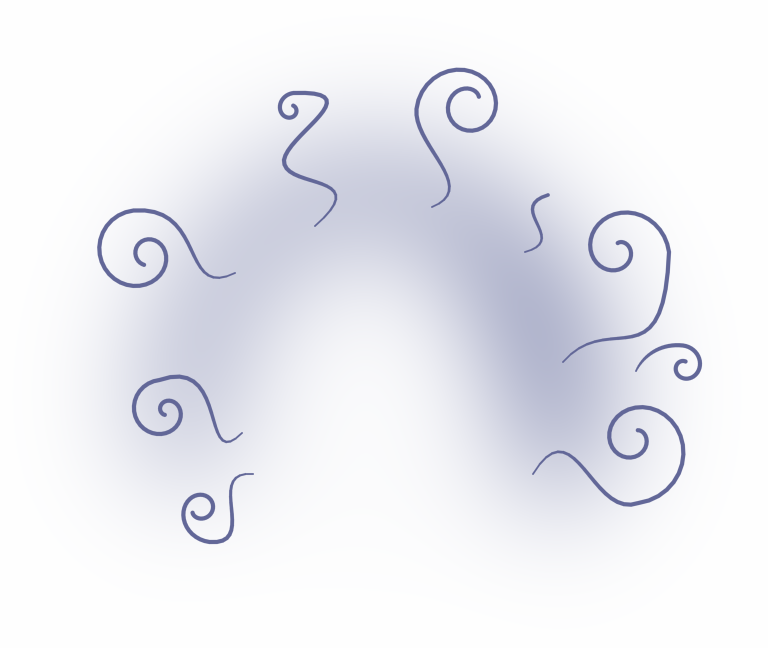
Reproduce this background procedurally as a Shadertoy shader.

```glsl
// Slate-violet wind curls drawn over a soft arch of lavender mist on white.

const float CANVAS_HEIGHT = 6.48;   // the canvas is 7.68 x 6.48 units, y runs down
const float TAU = 6.28319;
const vec3 PAPER = vec3(0.997);
const vec3 MIST_ABSORB = vec3(1.0, 0.95, 0.64);
const vec3 INK = vec3(0.385, 0.405, 0.595);
const float PEN = 0.021;            // half width of a full stroke
const float PEN_TIP = 0.009;        // half width at the end of a tail

float segmentDistance(vec2 p, vec2 a, vec2 b) {
    vec2 pa = p - a, ba = b - a;
    return length(pa - ba * clamp(dot(pa, ba) / max(dot(ba, ba), 1e-6), 0.0, 1.0));
}

vec2 bezier(vec2 a, vec2 b, vec2 c, vec2 d, float t) {
    float s = 1.0 - t;
    return s * s * s * a + 3.0 * s * t * (s * b + t * c) + t * t * t * d;
}

// Signed distance to a cubic stroke that thins from widths.x to widths.y
float stroke(vec2 p, vec2 a, vec2 b, vec2 c, vec2 d, vec2 widths) {
    const int STEPS = 18;
    float nearest = 1e3;
    vec2 last = a;
    for (int i = 1; i <= STEPS; i++) {
        float t = float(i) / float(STEPS);
        vec2 next = bezier(a, b, c, d, t);
        nearest = min(nearest, segmentDistance(p, last, next) - mix(widths.x, widths.y, t * t));
        last = next;
    }
    return nearest;
}

// Point on a spiral whose centre drifts; turns = (start, sweep) in full turns
vec2 spiralPoint(vec2 outer, vec2 inner, vec2 radii, vec2 turns, float t) {
    float angle = TAU * (turns.x + turns.y * t);
    return mix(outer, inner, t) + mix(radii.x, radii.y, t) * vec2(cos(angle), sin(angle));
}

// Spiral with a cubic tail (b, c, d) leaving its outer end
float curl(vec2 p, vec2 outer, vec2 inner, vec2 radii, vec2 turns,
           vec2 b, vec2 c, vec2 d, float tipWidth) {
    if (distance(p, outer) > radii.x + 1.1) return 1.0;
    const int STEPS = 44;
    vec2 start = spiralPoint(outer, inner, radii, turns, 0.0);
    vec2 last = start;
    float nearest = 1e3;
    for (int i = 1; i <= STEPS; i++) {
        vec2 next = spiralPoint(outer, inner, radii, turns, float(i) / float(STEPS));
        nearest = min(nearest, segmentDistance(p, last, next) - PEN);
        last = next;
    }
    return min(nearest, stroke(p, start, b, c, d, vec2(PEN, tipWidth)));
}

// Arch of overlapping soft blobs, densest on its right shoulder
float mistDensity(vec2 p) {
    const int BLOBS = 28;
    const float SPREAD = 0.62;
    vec2 centre = vec2(3.72, 4.40), radii = vec2(1.90, 2.55);
    float stepAngle = 3.35 / float(BLOBS - 1);
    float density = 0.0;
    for (int i = 0; i < BLOBS; i++) {
        float angle = -0.15 + stepAngle * float(i);
        vec2 blob = centre + radii * vec2(cos(angle), -sin(angle));
        float spacing = stepAngle * length(radii * vec2(sin(angle), cos(angle)));
        float shoulder = (angle - 0.45) / 0.5;
        float depth = 0.18 + 0.13 * exp(-shoulder * shoulder);
        vec2 offset = (p - blob) / SPREAD;
        density += depth * spacing / (SPREAD * sqrt(TAU)) * exp(-0.5 * dot(offset, offset));
    }
    float halo = length((p - vec2(3.80, 3.30)) / vec2(3.85, 3.20));
    return density + 0.012 * (1.0 - smoothstep(0.4, 1.0, halo));
}

float leftCurls(vec2 p) {
    float d = curl(p, vec2(1.335, 2.535), vec2(1.495, 2.59), vec2(0.43, 0.08), vec2(-0.25, -1.38),
                   vec2(2.07, 2.05), vec2(1.80, 3.00), vec2(2.35, 2.73), PEN_TIP);
    d = min(d, curl(p, vec2(1.595, 4.12), vec2(1.68, 4.125), vec2(0.32, 0.04), vec2(-0.25, -1.35),
                    vec2(2.30, 3.55), vec2(2.00, 4.75), vec2(2.42, 4.33), PEN_TIP));
    return min(d, curl(p, vec2(2.095, 5.135), vec2(1.95, 5.11), vec2(0.285, 0.03), vec2(0.25, 1.15),
                       vec2(2.60, 5.46), vec2(2.03, 4.70), vec2(2.53, 4.74), PEN_TIP));
}

float topCurls(vec2 p) {
    vec2 bend = vec2(2.84, 1.60);
    float d = curl(p, vec2(2.935, 1.09), vec2(2.90, 1.08), vec2(0.16, 0.04), vec2(-0.25, -0.85),
                   vec2(3.72, 0.90), vec2(2.88, 1.34), bend, PEN);
    d = min(d, stroke(p, bend, vec2(2.82, 1.90), vec2(3.77, 1.72), vec2(3.15, 2.26), vec2(PEN, PEN_TIP)));
    d = min(d, curl(p, vec2(4.605, 1.09), vec2(4.71, 1.01), vec2(0.44, 0.09), vec2(0.5, 1.42),
                    vec2(4.13, 1.45), vec2(4.80, 1.88), vec2(4.32, 2.07), PEN_TIP));
    return min(d, stroke(p, vec2(5.48, 1.95), vec2(5.05, 2.08), vec2(5.70, 2.40), vec2(5.25, 2.52),
                         vec2(0.018, PEN_TIP)));
}

float rightCurls(vec2 p) {
    float d = curl(p, vec2(6.22, 2.52), vec2(6.17, 2.47), vec2(0.47, 0.04), vec2(0.0, -1.22),
                   vec2(6.64, 3.85), vec2(6.10, 3.08), vec2(5.63, 3.62), PEN_TIP);
    d = min(d, curl(p, vec2(6.83, 3.655), vec2(6.855, 3.665), vec2(0.20, 0.05), vec2(-0.25, 1.0),
                    vec2(6.60, 3.43), vec2(6.43, 3.56), vec2(6.36, 3.71), PEN_TIP));
    return min(d, curl(p, vec2(6.385, 4.49), vec2(6.355, 4.335), vec2(0.54, 0.04), vec2(0.25, -1.4),
                       vec2(5.92, 5.20), vec2(5.75, 4.05), vec2(5.33, 4.74), PEN_TIP));
}

void mainImage(out vec4 fragColor, in vec2 fragCoord) {
    float unit = CANVAS_HEIGHT / iResolution.y;
    vec2 p = vec2(fragCoord.x, iResolution.y - fragCoord.y) * unit;

    // Mist over paper, then the pen strokes
    vec3 color = PAPER - MIST_ABSORB * mistDensity(p);
    float d = min(leftCurls(p), min(topCurls(p), rightCurls(p)));
    float ink = 1.0 - smoothstep(-0.7 * unit, 0.7 * unit, d);
    fragColor = vec4(mix(color, INK, ink), 1.0);
}
```
